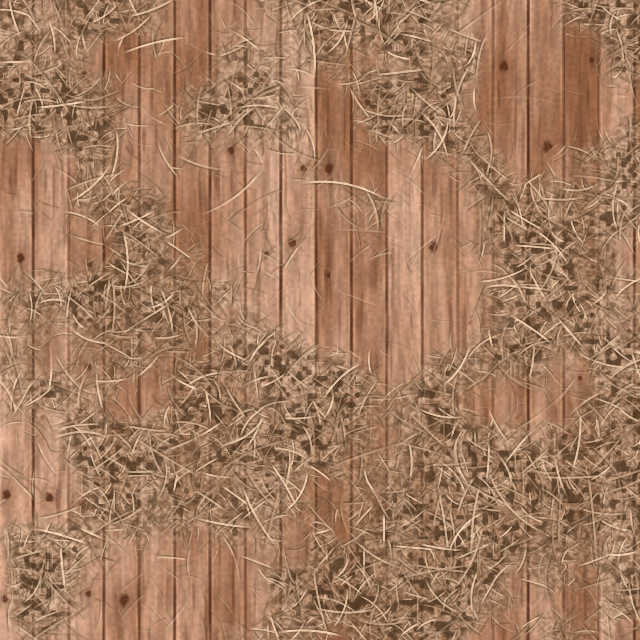
Write a Shadertoy shader that draws this texture.

```glsl
// Weathered vertical planks with knots and dark seams, strewn with clumps of hay.
// The wood is stretched noise per plank; the hay is layered grids of bent, tapered
// stalks with soft shadows, gathered where a low frequency noise is high.

#define PLANKS 18.1
#define SEAM_HALF_WIDTH 0.0013
#define KNOT_CHANCE 0.45
#define CLUMP_SCALE 6.5
#define STRAW_LAYERS 12
#define STRAW_SOFTNESS 0.0011
#define WOOD_PALE vec3(0.825, 0.645, 0.535)
#define WOOD_RED vec3(0.570, 0.375, 0.255)
#define WOOD_DARK vec3(0.330, 0.175, 0.100)
#define HAY_PALE vec3(0.970, 0.840, 0.710)
#define HAY_BROWN vec3(0.545, 0.400, 0.285)
#define HAY_SHADE vec3(0.270, 0.185, 0.110)

float hash(vec2 p) {
    return fract(sin(dot(p, vec2(127.1, 311.7))) * 43758.5453);
}

vec2 hash2(vec2 p) {
    return vec2(hash(p), hash(p + 57.3));
}

float noise(vec2 p) {
    vec2 i = floor(p), f = fract(p);
    f = f * f * (3.0 - 2.0 * f);
    return mix(mix(hash(i), hash(i + vec2(1, 0)), f.x),
               mix(hash(i + vec2(0, 1)), hash(i + vec2(1, 1)), f.x), f.y);
}

float fbm(vec2 p) {
    float sum = 0.0, amp = 0.53;
    for (int i = 0; i < 4; i++) {
        sum += amp * noise(p);
        p = p * 2.03 + 17.7;
        amp *= 0.5;
    }
    return sum;
}

// Dark oval knots, at most one per section of a plank; x = core, y = halo
vec2 knots(vec2 local, float plank) {
    float row = floor(local.y * 6.0);
    vec2 id = vec2(plank, row + 40.0);
    vec2 r = hash2(id);
    vec2 center = vec2(mix(-0.3, 0.3, r.x) / PLANKS, (row + mix(0.25, 0.75, r.y)) / 6.0);
    float radius = mix(0.0035, 0.0085, hash(id + 9.1));
    vec2 q = (local - center) / radius;
    float ragged = 0.5 * noise(q * 1.5 + plank) - 0.25;
    float core = 1.0 - smoothstep(0.5, 1.25, length(q * vec2(1.0, 0.8)) + ragged);
    float halo = exp(-0.25 * dot(q * vec2(1.0, 0.45), q));
    return step(hash(id + 3.7), KNOT_CHANCE) * vec2(core, halo);
}

vec3 wood(vec2 uv, float pixel) {
    float x = uv.x * PLANKS + 0.06;
    float plank = floor(x);
    vec2 local = vec2((fract(x) - 0.5) / PLANKS, uv.y);
    vec2 knot = knots(local, plank);

    // Tone of the plank, then broad and fine grain
    float bend = 0.010 * noise(vec2(plank * 7.0, uv.y * 7.0)) + 0.004 * knot.y;
    float gx = uv.x + bend;
    float broad = noise(vec2(gx * 85.0 + plank * 13.0, uv.y * 6.0));
    float fine = noise(vec2(gx * 240.0, uv.y * 32.0 + plank * 5.0));
    float blotch = fbm(uv * vec2(8.0, 6.0) + plank * 3.1);
    float region = fbm(uv * 3.2 + 8.4);
    float tone = 0.34 * hash(vec2(plank, 2.3)) + 0.45 * blotch + 0.55 * region + 0.28 * (broad - 0.5);
    vec3 col = mix(WOOD_PALE, WOOD_RED, smoothstep(0.28, 1.0, tone));
    col *= 0.90 + 0.20 * fine;
    float streak = smoothstep(0.64, 0.92, noise(vec2(gx * 150.0, uv.y * 14.0 + plank)));
    col = mix(col, WOOD_DARK, 0.30 * streak + 0.24 * knot.y);
    col = mix(col, WOOD_DARK, 0.85 * knot.x);

    // Seam with a worn pale lip
    float seamId = floor(x + 0.5);
    float side = (x - seamId) / PLANKS;
    float wear = mix(0.40, 1.0, hash(vec2(seamId, 8.2))) * (0.55 + 0.45 * noise(vec2(seamId, uv.y * 28.0)));
    float seam = 1.0 - smoothstep(SEAM_HALF_WIDTH - pixel * 0.5, SEAM_HALF_WIDTH + 0.001 + pixel, abs(side));
    col *= 1.0 + 0.07 * exp(-pow((abs(side) - 0.004) / 0.002, 2.0));
    return mix(col, WOOD_DARK * 0.9, seam * wear);
}

// One grid of stalks laid over col; pale is the brightness of the layer from 0 to 1
vec3 strawLayer(vec3 col, vec2 uv, float cells, float halfWidth, float pale, float density, float soft) {
    vec2 cell = floor(uv * cells);
    for (int j = -1; j <= 1; j++)
    for (int i = -1; i <= 1; i++) {
        vec2 id = cell + vec2(i, j);
        vec2 r = hash2(id + floor(cells * 3.0));
        vec2 s = hash2(id + floor(cells * 5.0) + 21.0);
        float need = mix(0.0, 0.95, s.y);
        float present = smoothstep(need - 0.12, need + 0.16, density);
        float angle = 6.2832 * s.x;
        vec2 p = uv - (id + r) / cells;
        p = vec2(cos(angle) * p.x + sin(angle) * p.y, cos(angle) * p.y - sin(angle) * p.x);
        float reach = mix(0.35, 0.9, r.y) / cells;
        float along = p.x / reach;
        float across = p.y + (r.x - 0.5) * 0.5 * reach * (along * along - 0.3);
        float ends = present * (1.0 - smoothstep(0.55, 1.0, abs(along)));
        float shadow = 1.0 - smoothstep(0.0, halfWidth * 1.6 + soft, abs(across + halfWidth * 2.0));
        float stalk = 1.0 - smoothstep(halfWidth - soft * 0.5, halfWidth + soft, abs(across));
        float shine = fract(s.y * 7.3 + r.x);
        shine = clamp(0.35 * pale + 0.85 * shine - 0.08, 0.0, 1.0);
        col = mix(col, HAY_SHADE, 0.30 * shadow * ends);
        col = mix(col, mix(HAY_BROWN, HAY_PALE, shine), (0.50 + 0.38 * shine) * stalk * ends);
    }
    return col;
}

void mainImage(out vec4 fragColor, in vec2 fragCoord) {
    vec2 uv = fragCoord / iResolution.y;
    float pixel = 1.0 / iResolution.y;
    vec3 col = wood(uv, pixel);

    // Matted chaff under the stalks, thin litter elsewhere
    float heap = fbm(uv * CLUMP_SCALE + 4.6);
    float density = 0.04 + 0.96 * smoothstep(0.36, 0.82, heap);
    float chaff = noise(uv * 150.0) * 0.5 + noise(uv * 290.0 + 31.0) * 0.5;
    vec3 mat = mix(HAY_BROWN * 0.8, HAY_PALE, smoothstep(0.15, 0.95, chaff));
    col = mix(col, mat, 0.5 * smoothstep(0.05, 0.6, density));

    // Short fine stalks first, long pale ones on top, with dark gaps between
    float soft = max(STRAW_SOFTNESS, 0.7 * pixel);
    float core = smoothstep(0.32, 0.8, density);
    float gaps = smoothstep(0.50, 0.74, noise(uv * 120.0 + 11.0));
    for (int k = 0; k < STRAW_LAYERS; k++) {
        float t = float(k) / float(STRAW_LAYERS - 1);
        float cells = mix(46.0, 12.0, t);
        if (k == STRAW_LAYERS / 2) col = mix(col, HAY_SHADE, 0.72 * gaps * core);
        col = strawLayer(col, uv + 0.37 * t, cells, mix(0.0006, 0.0013, t), t, density, soft);
    }

    // Faint dust over everything
    col *= 0.95 + 0.12 * noise(uv * 210.0 + 5.0);
    fragColor = vec4(col, 1.0);
}
```
